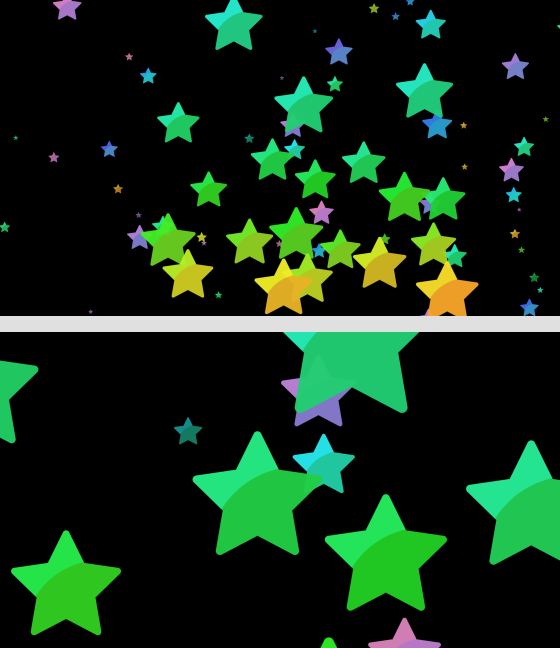
Top, the full canvas; bottom, a detail of the centre.
Give the GLSL for this background, as a Shadertoy shader.

```glsl
const int LARGE_COUNT = 20;
const int MEDIUM_COUNT = 23;
const int SMALL_COUNT = 26;
const float INNER_RATIO = 0.5;      // notch radius relative to tip radius
const float TIP_ROUNDING = 0.06;    // relative to the star radius
const float SATURATION = 0.84;
const float BODY_VALUE = 0.81;
const float GLOSS_VALUE = 0.93;
const float GLOSS_HUE_SHIFT = 0.045;
const vec2 SHADE_CENTRE = vec2(0.6, -0.85);
const float SHADE_RADIUS = 1.33;
const float OPACITY = 0.96;
const float GOLDEN = 0.618034;

float hash(float n) {
    return fract(sin(n * 127.1 + 3.7) * 4375.85);
}

vec3 hsv(float h, float s, float v) {
    vec3 k = abs(fract(h + vec3(0.0, 2.0, 1.0) / 3.0) * 6.0 - 3.0) - 1.0;
    return v * mix(vec3(1.0), clamp(k, 0.0, 1.0), s);
}

// Signed distance to a five-pointed star with one tip up
float starDistance(vec2 p, float radius) {
    const vec2 k1 = vec2(0.80902, -0.58779);
    const vec2 k2 = vec2(-k1.x, k1.y);
    p.x = abs(p.x);
    p -= 2.0 * max(dot(k1, p), 0.0) * k1;
    p -= 2.0 * max(dot(k2, p), 0.0) * k2;
    p.x = abs(p.x);
    p.y -= radius;
    vec2 edge = INNER_RATIO * vec2(-k1.y, k1.x) - vec2(0.0, 1.0);
    float h = clamp(dot(p, edge) / dot(edge, edge), 0.0, radius);
    return length(p - edge * h) * sign(p.y * edge.x - p.x * edge.y);
}

// Paints a two-tone star: a glossy upper left over a round shaded body
void paintStar(inout vec3 colour, vec2 p, float radius, float hue, float dim) {
    float pixel = 1.0 / iResolution.y;
    vec2 q = p / radius;
    float d = (starDistance(q, 0.94) - TIP_ROUNDING) * radius;
    float cover = smoothstep(0.7, -0.7, d / pixel);
    float shade = (length(q - SHADE_CENTRE) - SHADE_RADIUS) * radius;
    float gloss = smoothstep(-0.7, 0.7, shade / pixel);

    // Cool hues are paler, orange is brighter
    float cool = smoothstep(0.52, 0.66, hue);
    float warm = smoothstep(0.15, 0.1, hue);
    float sat = mix(SATURATION, 0.4, cool);
    float body = mix(BODY_VALUE, 0.97, warm);
    vec3 bodyColour = hsv(hue, sat, body);
    vec3 glossColour = hsv(hue + GLOSS_HUE_SHIFT * (1.0 + cool), sat, max(GLOSS_VALUE - 0.08 * cool, body));
    colour = mix(colour, dim * mix(bodyColour, glossColour, gloss), cover * OPACITY);
}

void mainImage(out vec4 fragColor, in vec2 fragCoord) {
    vec2 uv = fragCoord / iResolution.y;
    float aspect = iResolution.x / iResolution.y;
    vec3 colour = vec3(0.0);

    // Small dim specks of any hue
    for (int i = 0; i < SMALL_COUNT; i++) {
        float n = float(i);
        vec2 place = vec2(hash(n + 60.0), hash(n + 110.0));
        float radius = mix(0.005, 0.019, hash(n + 160.0));
        float hue = fract(0.08 + 0.9 * hash(n + 210.0));
        paintStar(colour, uv - place * vec2(aspect, 1.0), radius, hue, mix(0.6, 0.95, hash(n + 260.0)));
    }

    // Medium stars from violet to green, denser towards the right
    for (int i = 0; i < MEDIUM_COUNT; i++) {
        float n = float(i);
        float t = n / float(MEDIUM_COUNT - 1);
        vec2 place = fract(0.35 + n * vec2(0.7549, 0.5698));
        place += 0.16 * (vec2(hash(n + 310.0), hash(n + 360.0)) - 0.5);
        place.x = pow(max(place.x, 0.0), 0.65);
        float radius = mix(0.022, 0.052, hash(n + 410.0));
        float hue = mix(0.8, 0.36, pow(t, 0.8));
        paintStar(colour, uv - place * vec2(aspect, 1.0), radius, hue, 1.0);
    }

    // Large stars trail down from green through lime to orange, in clusters
    for (int i = 0; i < LARGE_COUNT; i++) {
        float n = float(i);
        float t = n / float(LARGE_COUNT - 1);
        float spread = fract(0.25 + n * GOLDEN);
        spread -= 0.05 * sin(12.566 * spread);
        vec2 place = vec2(0.29 + 0.51 * spread, mix(0.92, 0.07, pow(t, 0.45)));
        place.y += 0.12 * (hash(n + 20.0) - 0.5) * step(0.01, t) * step(t, 0.99);
        float radius = 0.06 + 0.032 * hash(n + 40.0) + 0.035 * pow(2.0 * t - 1.0, 4.0);
        float hue = mix(0.43, 0.1, pow(t, 1.25));
        paintStar(colour, uv - place * vec2(aspect, 1.0), radius, hue, 1.0);
    }

    fragColor = vec4(colour, 1.0);
}
```
